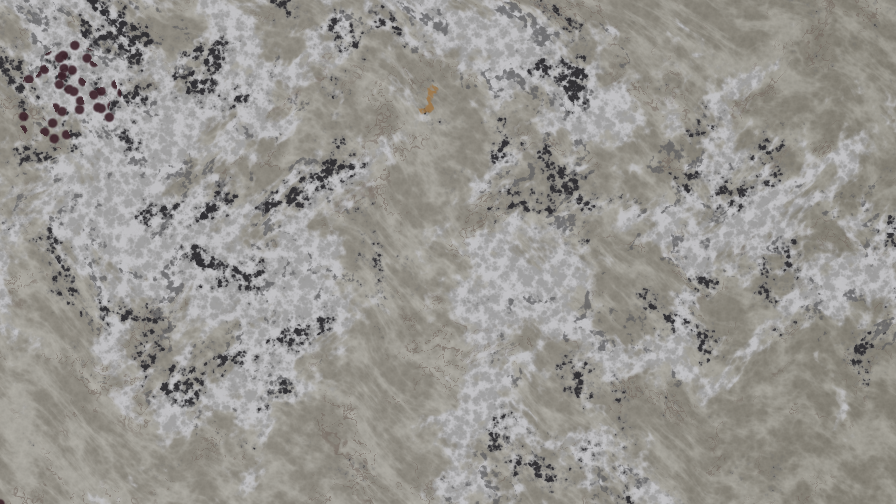
Give the GLSL for this texture, as a Shadertoy shader.

```glsl
vec2 hash2(vec2 c) {
    vec3 q = fract(c.xyx * vec3(.1031, .1030, .0973));
    q += dot(q, q.yzx + 33.33);
    return fract((q.xx + q.yz) * q.zy);
}

// Cellular noise: nearest distance, second distance, random value of the cell
vec3 cells(vec2 p) {
    vec3 best = vec3(9., 9., 0.);
    for (int y = -1; y <= 1; y++)
    for (int x = -1; x <= 1; x++) {
        vec2 cell = floor(p) + vec2(x, y);
        vec2 h = hash2(cell);
        float d = length(cell + h - p);
        if (d < best.x) best = vec3(d, best.x, fract(h.x * 17. + h.y * 5.));
        else best.y = min(best.y, d);
    }
    return best;
}

// Octaves of cellular noise, centred near zero
float grains(vec2 p, int octaves) {
    float sum = 0., amp = .5;
    for (int i = 0; i < octaves; i++) {
        sum += amp * (cells(p).x - .45);
        p = mat2(1.6, 1.2, -1.2, 1.6) * p + 7.3;
        amp *= .65;
    }
    return sum;
}

// Domain warp from layered sines
vec2 swirl(vec2 p) {
    float f = 6.;
    for (int i = 0; i < 5; i++) {
        p += .2 / f * sin(f * p.yx + vec2(1.3, 4.1) * float(i));
        f *= 1.9;
    }
    return p;
}

float capsule(vec2 p, vec2 a, vec2 b, float radius) {
    vec2 ab = b - a;
    return length(p - a - ab * clamp(dot(p - a, ab) / dot(ab, ab), 0., 1.)) - radius;
}

// Distance to scattered short strokes that mostly fall to the right
float flecks(vec2 p, float density) {
    float best = 9.;
    for (int y = -1; y <= 1; y++)
    for (int x = -1; x <= 1; x++) {
        vec2 cell = floor(p) + vec2(x, y);
        vec2 r = hash2(cell + 91.);
        if (r.y > density) continue;
        vec2 v = p - cell - hash2(cell);
        float angle = .8 + 2.2 * (fract(r.x * 13.) - .5);
        v *= mat2(cos(angle), -sin(angle), sin(angle), cos(angle));
        float halfLength = .08 + .38 * r.x;
        v.x -= clamp(v.x, -halfLength, halfLength);
        best = min(best, length(v) - .1 * r.x);
    }
    return best;
}

void mainImage(out vec4 fragColor, in vec2 fragCoord) {
    vec2 p = fragCoord / iResolution.y;
    vec2 q = swirl(p);
    float mottle = grains(q * 5., 5);
    float fine = grains(p * 48., 3);
    float ragged = grains(q * 22. + 5., 3);

    // White quartz fields with broken borders
    float field = capsule(q, vec2(.14, .86), vec2(.49, .42), .24);
    field = min(field, capsule(q, vec2(.46, .93), vec2(1.1, .9), .11));
    field = min(field, capsule(q, vec2(1.39, .65), vec2(1.76, .4), .12));
    field = min(field, capsule(q, vec2(1.04, .65), vec2(1.13, .28), .08));
    field = min(field, capsule(q, vec2(1., .03), vec2(1.2, .05), .08));
    field = min(field, capsule(q, vec2(1.12, .3), vec2(1.36, .36), .06));
    float white = smoothstep(-.06, .1, .8 * mottle + .3 * ragged - field);

    // Beige feldspar with soft cloudy streaks
    float streak = grains(mat2(.8, .6, -.6, .8) * q * vec2(9., 20.), 4);
    vec3 color = mix(vec3(.545, .53, .495), vec3(.655, .645, .615),
                     smoothstep(-.26, .2, streak + .6 * mottle));
    color -= vec3(.035, .035, .04) * smoothstep(1., 1.8, p.x);
    color += .1 * fine;

    // Thin brown cracks
    vec3 crack = cells(q * vec2(17., 13.) + 2.5 * vec2(ragged, mottle));
    float vein = 1. - smoothstep(.0, .11, crack.y - crack.x);
    vein *= smoothstep(.0, .16, grains(q * 7. + 31., 3));
    color = mix(color, vec3(.45, .40, .37), .6 * vein);

    // Sugary white crystals
    vec3 quartz = mix(vec3(.62, .62, .625), vec3(.765, .765, .78),
                      smoothstep(-.22, .2, fine + .7 * ragged));
    color = mix(color, quartz, .9 * white);

    // Dark mica flecks and their grey halos
    vec2 torn = q + .07 * vec2(ragged, grains(q * 22. + 40., 3));
    float cluster = .5 + .5 * sin(8. * q.x + 2. * sin(6. * q.y + 1.));
    float away = smoothstep(-.02, .12, field) * .35 + .12 * (1. - cluster);
    float large = flecks(torn * 11., .52) + .9 * fine + away;
    float small = flecks(torn * 25. + 8., .3) + .7 * fine + 1.2 * away;
    color = mix(color, vec3(.47, .47, .475), .5 * (1. - smoothstep(.02, .34, large)));
    color = mix(color, vec3(.36, .36, .37), .7 * (1. - smoothstep(-.02, .22, small)));
    color = mix(color, vec3(.17, .165, .18), .92 * (1. - smoothstep(-.06, .13, large)));

    // Garnet cluster and a rust stain
    vec3 gem = cells(p * 42.);
    float nearGems = 1. - smoothstep(.02, .14, length(p - vec2(.14, .81)));
    float garnet = (1. - smoothstep(.28, .5, gem.x)) * step(gem.z, .75 * nearGems);
    color = mix(color, vec3(.23, .13, .16), .9 * garnet);
    float rust = capsule(torn, vec2(.8, .77), vec2(.81, .8), .004);
    color = mix(color, vec3(.62, .45, .25), .8 * (1. - smoothstep(.0, .009, rust)));

    fragColor = vec4(clamp(color, 0., 1.), 1.);
}
```
